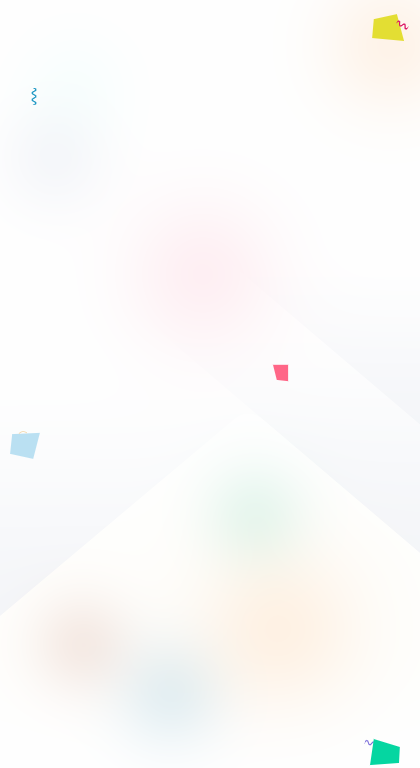
Write a WebGL 1 fragment shader that draws this background.

```glsl
precision highp float;

uniform vec2 u_resolution;

// The canvas is 100 units wide.
float coverage(float d) {
  return clamp(0.5 - d * u_resolution.x / 100.0, 0.0, 1.0);
}

vec3 glow(vec3 base, vec2 p, vec2 center, float radius, vec3 tint) {
  vec2 q = (p - center) / radius;
  return mix(base, base * tint, exp(-dot(q, q)));
}

float smoothMin(float a, float b, float k) {
  float h = max(k - abs(a - b), 0.0) / k;
  return min(a, b) - h * h * k * 0.25;
}

// Signed distance to the line a-b, positive on its left
float edgeSide(vec2 p, vec2 a, vec2 b) {
  vec2 e = normalize(b - a);
  return dot(p - a, vec2(-e.y, e.x));
}

// Convex quad with clockwise corners
float quad(vec2 p, vec2 a, vec2 b, vec2 c, vec2 d) {
  return max(max(edgeSide(p, a, b), edgeSide(p, b, c)),
             max(edgeSide(p, c, d), edgeSide(p, d, a)));
}

// Sine stroke running from a to b
float squiggle(vec2 p, vec2 a, vec2 b, float waves, float halfWidth) {
  float len = distance(a, b);
  float along = dot(p - a, (b - a) / len);
  float freq = 6.28318 * waves / len;
  float offset = edgeSide(p, a, b) - 0.4 * sin(freq * along);
  float slope = 0.4 * freq * cos(freq * along);
  float stroke = abs(offset) / sqrt(1.0 + slope * slope) - halfWidth;
  return max(stroke, abs(along - 0.5 * len) - 0.5 * len);
}

vec3 paint(vec3 base, vec3 color, float d) {
  return mix(base, color, coverage(d));
}

void main() {
  vec2 p = 100.0 * gl_FragCoord.xy / u_resolution.x;

  // Overlapping diagonal panels, each fading from white to cool grey
  float upperEdge = 166.8 - 0.85 * p.x - p.y;
  float lowerEdge = 136.2 - 0.85 * p.x - p.y;
  float leftEdge = 36.2 + 0.84 * p.x - p.y;
  float shade = 1.0 - smoothstep(78.0, 126.0, p.y);
  shade = mix(shade, 1.0 - smoothstep(47.0, 114.0, p.y), coverage(-upperEdge));
  shade = mix(shade, 1.0 - smoothstep(30.0, 101.0, p.y), coverage(-lowerEdge));
  vec3 color = mix(vec3(0.998), vec3(0.957, 0.963, 0.975), shade);

  // Pale peak at the bottom
  vec3 peakColor = mix(vec3(0.998), vec3(0.998, 0.996, 0.988),
                       smoothstep(0.0, 30.0, p.y) - smoothstep(45.0, 85.0, p.y));
  color = paint(color, peakColor, -smoothMin(leftEdge, lowerEdge, 6.0));

  // Soft coloured glows
  color = glow(color, p, vec2(93.0, 172.0), 16.0, vec3(1.0, 0.955, 0.915));
  color = glow(color, p, vec2(18.0, 162.5), 13.0, vec3(0.977, 1.0, 0.997));
  color = glow(color, p, vec2(13.0, 145.0), 13.0, vec3(0.965, 0.97, 0.982));
  color = glow(color, p, vec2(48.3, 117.5), 18.0, vec3(1.0, 0.94, 0.955));
  color = glow(color, p, vec2(60.7, 60.5), 12.5, vec3(0.91, 0.972, 0.95));
  color = glow(color, p, vec2(66.5, 33.0), 19.0, vec3(1.0, 0.95, 0.905));
  color = glow(color, p, vec2(19.5, 29.5), 12.0, vec3(0.965, 0.925, 0.91));
  color = glow(color, p, vec2(40.5, 17.5), 13.0, vec3(0.9, 0.945, 0.965));

  // Paper scraps with their squiggles
  color = paint(color, vec3(0.89, 0.87, 0.2),
    quad(p, vec2(89.0, 178.3), vec2(94.5, 179.5), vec2(96.2, 173.1), vec2(88.6, 173.8)));
  color = paint(color, vec3(0.86, 0.1, 0.4),
    squiggle(p, vec2(94.5, 177.6), vec2(97.1, 176.2), 2.0, 0.16));

  color = paint(color, vec3(1.0, 0.4, 0.53),
    quad(p, vec2(65.0, 96.0), vec2(68.6, 96.0), vec2(68.6, 92.1), vec2(65.9, 92.4)));

  color = paint(color, vec3(0.73, 0.88, 0.95),
    quad(p, vec2(2.9, 79.5), vec2(9.5, 79.8), vec2(7.9, 73.6), vec2(2.4, 74.8)));
  color = paint(color, vec3(0.95, 0.85, 0.68),
    squiggle(p, vec2(4.5, 79.6), vec2(6.4, 79.8), 0.5, 0.1));

  color = paint(color, vec3(0.5, 0.45, 0.86),
    squiggle(p, vec2(86.9, 6.2), vec2(89.3, 5.7), 1.5, 0.14));
  color = paint(color, vec3(0.02, 0.84, 0.63),
    quad(p, vec2(89.0, 6.9), vec2(95.2, 5.0), vec2(95.0, 1.2), vec2(88.1, 0.7)));

  color = paint(color, vec3(0.13, 0.6, 0.77),
    squiggle(p, vec2(8.1, 161.9), vec2(8.1, 157.9), 2.5, 0.16));

  gl_FragColor = vec4(color, 1.0);
}
```
